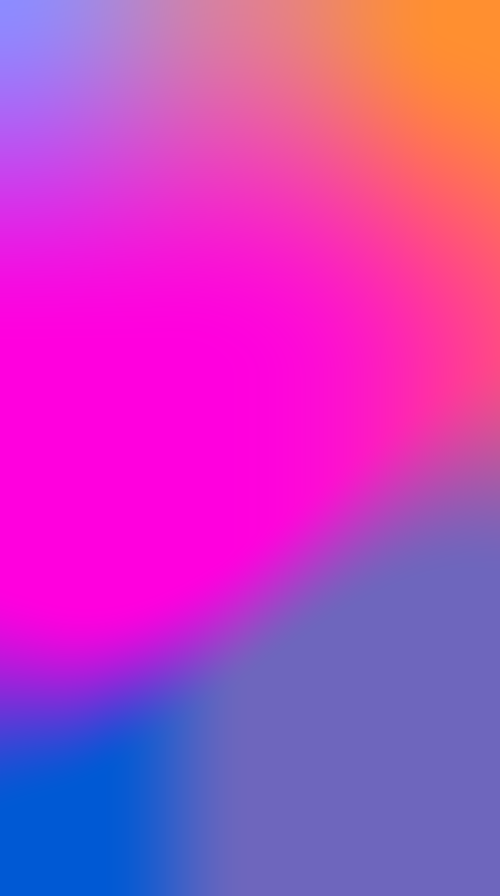
Write a Shadertoy shader that draws this background.

```glsl
// Soft mesh gradient: magenta glow between a periwinkle-to-orange sky and a blue-to-slate floor.
#define MAGENTA    vec3(1.00, 0.00, 0.87)
#define PERIWINKLE vec3(0.55, 0.55, 1.00)
#define ROSE       vec3(0.88, 0.50, 0.58)
#define ORANGE     vec3(1.00, 0.56, 0.19)
#define BLUE       vec3(0.00, 0.35, 0.83)
#define SLATE      vec3(0.43, 0.40, 0.74)
#define CORE_CORNER vec2(0.35, 0.58)
#define CORE_SCALE  vec2(0.65, 1.79)

// Upper colours run from left to right
vec3 skyColor(float x) {
    vec3 left = mix(PERIWINKLE, ROSE, smoothstep(0.0, 0.55, x));
    return mix(left, ORANGE, smoothstep(0.45, 0.9, x));
}

// Lower colours: blue corner melting into slate
vec3 floorColor(float x) {
    return mix(BLUE, SLATE, smoothstep(0.2, 0.5, x));
}

// Coverage of the floor below a rising S-shaped edge
float floorMask(vec2 uv) {
    float edge = mix(0.22, 0.485, smoothstep(0.1, 1.05, uv.x));
    float side = 2.0 * uv.x - 1.0;
    float halfWidth = 0.08 + 0.05 * side * side;
    return 1.0 - smoothstep(-halfWidth, halfWidth, uv.y - edge);
}

void mainImage(out vec4 fragColor, in vec2 fragCoord) {
    vec2 uv = fragCoord / iResolution.xy;

    // Rounded falloff from the magenta core towards the sky
    float coreDistance = length(max(uv - CORE_CORNER, 0.0) * CORE_SCALE);
    vec3 color = mix(MAGENTA, skyColor(uv.x), smoothstep(0.05, 0.78, coreDistance));

    // Floor laid over the glow
    color = mix(color, floorColor(uv.x), floorMask(uv));

    fragColor = vec4(color, 1.0);
}
```
